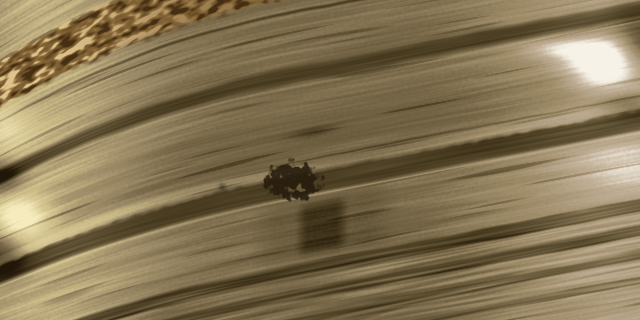
A WebGL 2 fragment shader for this texture:

```glsl
#version 300 es
precision highp float;
// Worn brass rings: curved brushed bands split by dark grooves, with a corroded strip and glare.
uniform vec2 u_resolution;
out vec4 fragColor;

vec2 gradient(vec2 cell) {
  vec2 h = vec2(dot(cell, vec2(127.1, 311.7)), dot(cell, vec2(269.5, 183.3)));
  return fract(sin(h) * 43758.5) * 2.0 - 1.0;
}

float noise(vec2 p) {
  vec2 i = floor(p), f = p - i;
  vec2 u = f * f * f * (f * (f * 6.0 - 15.0) + 10.0);
  vec2 e = vec2(1, 0);
  return mix(mix(dot(gradient(i), f), dot(gradient(i + e), f - e), u.x),
             mix(dot(gradient(i + e.yx), f - e.yx), dot(gradient(i + e.xx), f - e.xx), u.x), u.y);
}

// Soft strip between two heights, never sharper than a pixel
float strip(float v, float low, float high, float soft) {
  float s = max(soft, 1.0 / u_resolution.y);
  return smoothstep(low - s, low + s, v) * (1.0 - smoothstep(high - s, high + s, v));
}

float blob(vec2 p, vec2 center, vec2 size) {
  vec2 d = (p - center) / size;
  return exp(-dot(d, d));
}

// Brass from shadow to glare; cool turns the upper tones from yellow to pinkish
vec3 brass(float tone, float cool) {
  vec3 c = mix(vec3(0.13, 0.09, 0.03), vec3(0.29, 0.24, 0.13), smoothstep(0.0, 0.25, tone));
  c = mix(c, vec3(0.45, 0.39, 0.27), smoothstep(0.2, 0.46, tone));
  c = mix(c, vec3(0.61, 0.54, 0.40), smoothstep(0.42, 0.62, tone));
  c = mix(c, mix(vec3(0.82, 0.76, 0.55), vec3(0.74, 0.67, 0.57), cool), smoothstep(0.58, 0.82, tone));
  return mix(c, mix(vec3(0.96, 0.92, 0.74), vec3(0.97, 0.95, 0.91), cool), smoothstep(0.78, 1.05, tone));
}

void main() {
  vec2 p = gl_FragCoord.xy / u_resolution.y;
  p.y = 1.0 - p.y;
  float x = p.x;

  // Height across the rings, following their tilt and the bend at the left
  float v = p.y + 0.19 * (x - 1.0);
  v -= (0.19 - 0.13 * v) * pow(max(1.0 - x, 0.0), 2.5);
  float wobble = noise(vec2(x * 9.0, v * 12.0)) * 0.006;
  float fine = noise(vec2(x * 3.0, v * 110.0));
  float broad = noise(vec2(x * 1.3 + 7.0, v * 32.0));
  float grain = noise(p * 95.0);

  // Light along the rings and brushed streaks
  float tone = 0.48 + 0.25 * blob(vec2(x), vec2(0.15), vec2(0.45)) + 0.24 * smoothstep(1.25, 1.95, x);
  tone += 0.10 * fine + 0.10 * broad + 0.035 * grain;
  tone -= 0.07 * strip(v, 0.36, 0.49, 0.06);
  float scratch = smoothstep(0.22, 0.42, noise(vec2(x * 2.2, v * 65.0 + 3.0)));
  tone -= 0.16 * scratch;

  // Two main grooves, with a pale ledge above the second
  float rough = noise(vec2(x * 30.0, v * 22.0)) * 0.009;
  float groove = strip(v + wobble, 0.195, 0.243, 0.014);
  groove = max(groove, strip(v + rough * smoothstep(0.59, 0.55, v), 0.535, 0.596, 0.008));
  float grooveTone = 0.21 + 0.16 * fine + 0.12 * smoothstep(1.5, 2.0, x);
  grooveTone += 0.1 * blob(vec2(x), vec2(0.25), vec2(0.2));
  tone = mix(tone, grooveTone, groove * 0.95);
  tone += 0.07 * strip(v, 0.497, 0.526, 0.006);
  tone -= 0.17 * strip(v + wobble, 0.488, 0.493, 0.004) * smoothstep(0.4, 1.1, x);

  // Narrow lower grooves, fainter one by one
  for (int i = 0; i < 4; i++) {
    float k = float(i), mid = 0.833 + 0.078 * k;
    float cut = strip(v + wobble, mid - 0.021 + 0.003 * k, mid + 0.021 - 0.003 * k, 0.007);
    tone = mix(tone, 0.23 + 0.30 * fine + 0.12 * smoothstep(1.4, 2.0, x), cut * (0.92 - 0.13 * k));
    tone += 0.18 * fine * strip(v, mid, mid + 0.06, 0.01);
  }

  // Bright rims under the grooves and the dark seam at the top
  tone += 0.12 * strip(v, 0.603, 0.609, 0.004) + 0.08 * strip(v, 0.252, 0.258, 0.005);
  tone -= 0.25 * strip(v + wobble, 0.018, 0.026, 0.005);

  // Glare at both ends, then shaded ends and smudges
  float open = 1.0 - 0.85 * groove;
  tone += open * (0.55 * blob(p, vec2(1.89, 0.21), vec2(0.12, 0.08))
        + 0.25 * blob(p, vec2(1.75, 0.15), vec2(0.13, 0.03))
        + 0.45 * blob(p, vec2(0.06, 0.68), vec2(0.09, 0.07))
        + 0.25 * blob(p, vec2(0.01, 0.40), vec2(0.09, 0.08))
        + 0.22 * blob(p, vec2(1.98, 0.52), vec2(0.2, 0.08)));
  tone -= 0.45 * blob(p, vec2(2.02, 0.12), vec2(0.09, 0.08)) + 0.3 * blob(p, vec2(1.97, 0.33), vec2(0.1, 0.04));
  tone -= 0.4 * blob(p, vec2(0.0, 0.81), vec2(0.08, 0.06)) + 0.35 * blob(p, vec2(0.0, 0.56), vec2(0.07, 0.05));
  tone -= 0.16 * blob(vec2(x, v), vec2(0.98, 0.41), vec2(0.07, 0.016));
  float patchX = strip(x + wobble, 0.94, 1.07, 0.025);
  tone -= patchX * strip(v, 0.635, 0.785, 0.025) * 0.22;
  tone -= 0.09 * strip(v, 0.61, 0.8, 0.02) * strip(x, 0.82, 1.2, 0.06);
  vec3 color = brass(tone, smoothstep(0.7, 1.7, x));

  // Corroded strip: flakes of cream over brown pits
  float flake = noise(vec2(x * 17.0, v * 38.0)) + 0.6 * noise(vec2(x * 38.0, v * 75.0));
  vec3 rust = mix(vec3(0.27, 0.18, 0.07), vec3(0.50, 0.38, 0.20), smoothstep(-0.35, 0.0, flake));
  rust = mix(rust, mix(vec3(0.88, 0.77, 0.55), vec3(0.58, 0.46, 0.28), smoothstep(0.1, 0.8, x)),
             smoothstep(0.0, 0.28, flake));
  float corroded = strip(v + flake * 0.015, -0.19, -0.025, 0.012) * smoothstep(1.1, 0.8, x);
  color = mix(color, rust, corroded);

  // Crusty dark clump with pale crumbs, and a small pit beside it
  vec2 q = p - vec2(0.915, 0.565);
  float crust = noise(p * 38.0) + 0.5 * noise(p * 80.0);
  float clump = 1.0 - smoothstep(0.85, 1.1, length(q / vec2(0.085, 0.055)) + crust * 0.7);
  vec3 crumb = mix(vec3(0.15, 0.11, 0.05), vec3(0.43, 0.37, 0.25), smoothstep(0.12, 0.42, crust));
  color = mix(color, crumb, clump * 0.9);
  color *= 1.0 - 0.4 * blob(p, vec2(0.695, 0.585), vec2(0.012));
  fragColor = vec4(clamp(color, 0.0, 1.0), 1.0);
}
```
